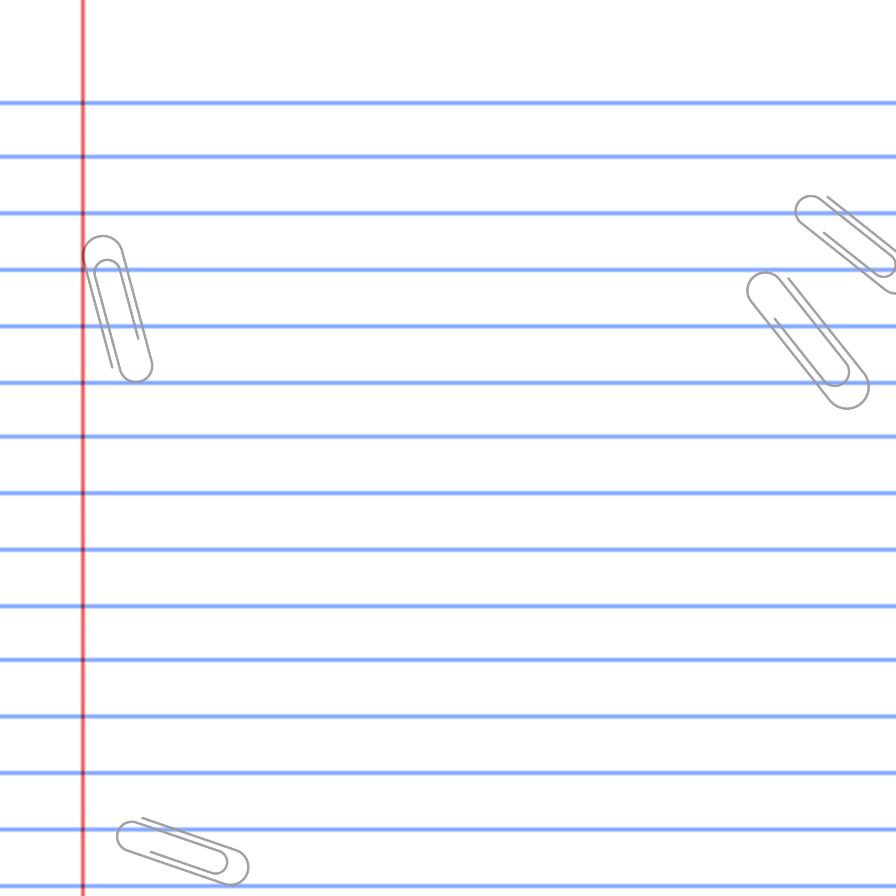
Give the GLSL for this pattern, as a Shadertoy shader.

```glsl
// Ruled notebook paper with a red margin and four scattered paper clips.
// Rules are soft bands on a slightly uneven row grid; each clip is a wire
// made of straight segments and half circles, placed by turn and scale.

const vec3 PAPER  = vec3(1.0);
const vec3 RULE   = vec3(0.51, 0.66, 1.0);
const vec3 MARGIN = vec3(1.0, 0.36, 0.36);
const vec3 WIRE   = vec3(0.60, 0.60, 0.61);

const float ROW = 0.003155;       // fine row of the ruling grid
const float FIRST_RULE = 0.885;   // height of the top rule
const int RULE_COUNT = 15;

// Distance to a segment along x, from x0 to x1 at height y
float bar(vec2 p, float x0, float x1, float y) {
    return length(p - vec2(clamp(p.x, x0, x1), y));
}

// Distance to a half circle that opens against side (+1 right, -1 left)
float halfRing(vec2 p, vec2 centre, float radius, float side) {
    vec2 q = p - centre;
    return q.x * side >= 0.0 ? abs(length(q) - radius) : 1e3;
}

// Wire of a clip along +x, with its small bend around the origin
float clipWire(vec2 p) {
    float d = halfRing(p, vec2(0.0), 0.14, -1.0);
    d = min(d, halfRing(p, vec2(0.985, 0.03), 0.17, 1.0));
    d = min(d, halfRing(p, vec2(0.835, 0.03), 0.11, 1.0));
    d = min(d, bar(p, 0.0, 0.985, -0.14));
    d = min(d, bar(p, 0.04, 0.985, 0.20));
    d = min(d, bar(p, 0.0, 0.835, 0.14));
    return min(d, bar(p, 0.22, 0.835, -0.08));
}

// Distance to a clip placed on the sheet
float placedClip(vec2 uv, vec2 pos, float degrees, float size) {
    float a = radians(degrees);
    vec2 q = uv - pos;
    vec2 along = vec2(cos(a), sin(a));
    vec2 local = vec2(dot(q, along), dot(q, vec2(-along.y, along.x)));
    return clipWire(local / size) * size;
}

// Soft stripe, full at the centre and fading out at reach
float softStripe(float d, float reach) {
    return 1.0 - smoothstep(0.0005, reach, abs(d));
}

// Distance to the nearest rule; some gaps are one row shorter
float ruleDistance(float y) {
    float d = 1e3;
    for (int i = 0; i < RULE_COUNT; i++) {
        float n = float(i);
        float rows = 20.0 * n - floor(0.225 * n + 0.78);
        d = min(d, abs(y - FIRST_RULE + ROW * rows));
    }
    return d;
}

void mainImage(out vec4 fragColor, in vec2 fragCoord) {
    vec2 uv = fragCoord / iResolution.xy;
    float pixel = 1.0 / iResolution.y;

    // Ruled sheet
    vec3 colour = mix(PAPER, RULE, softStripe(ruleDistance(uv.y), 0.0041));

    // Paper clips
    float wire = placedClip(uv, vec2(0.1517, 0.5918), 105.0, 0.130);
    wire = min(wire, placedClip(uv, vec2(0.8542, 0.6758), -51.5, 0.143));
    wire = min(wire, placedClip(uv, vec2(0.9049, 0.7643), -38.5, 0.121));
    wire = min(wire, placedClip(uv, vec2(0.1471, 0.0664), -19.0, 0.117));
    float cover = 1.0 - smoothstep(-0.5 * pixel, 0.5 * pixel, wire - 0.0014);
    colour = mix(colour, WIRE, cover * 0.9);

    // Margin, inked over the rest
    colour *= mix(vec3(1.0), MARGIN, softStripe(uv.x - 0.0925, 0.0037));

    fragColor = vec4(colour, 1.0);
}
```
